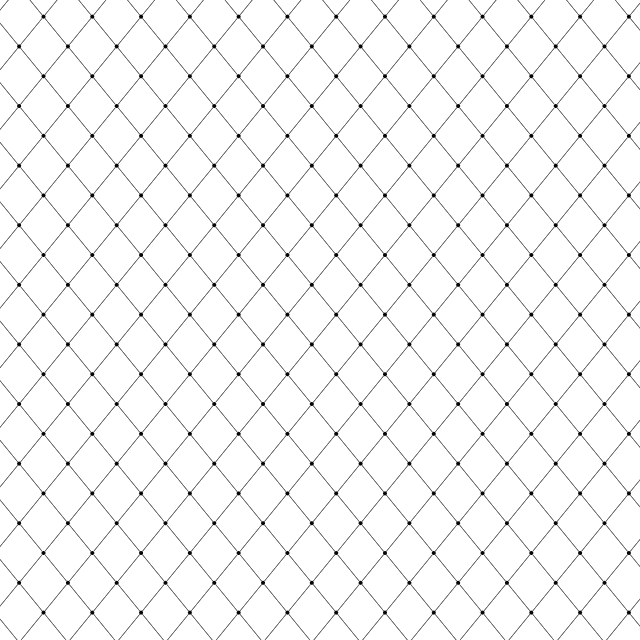
This pattern is drawn by a WebGL 2 fragment shader. Its source:

```glsl
#version 300 es
precision highp float;
// Fine black diamond lattice on white, with a round dot at every crossing.

#define PERIOD vec2(0.07622, 0.09312)  // width and height of one diamond
#define ANCHOR vec2(0.0680, 0.9740)    // centre of one dot
#define LINE_WIDTH 0.0009
#define DOT_RADIUS 0.0031
#define PAPER vec3(1.0)
#define INK vec3(0.02)

uniform vec2 u_resolution;
out vec4 fragColor;

// Share of a one-pixel span covered by a stroke at distance d.
float strokeCoverage(float d, float width, float pixel) {
    float h = 0.5 * width, s = 0.5 * pixel;
    return max(min(d + h, s) - max(d - h, -s), 0.0) / pixel;
}

void main() {
    float pixel = 1.0 / min(u_resolution.x, u_resolution.y);
    vec2 p = gl_FragCoord.xy * pixel;

    // Diagonal coordinates: lines lie on whole numbers, dots where both are whole
    vec2 q = (p - ANCHOR) / PERIOD;
    vec2 diagonal = vec2(q.x + q.y, q.x - q.y);
    vec2 offset = diagonal - floor(diagonal + 0.5);

    // Two families of slanted lines
    vec2 lineDist = abs(offset) / length(1.0 / PERIOD);
    float lineA = strokeCoverage(lineDist.x, LINE_WIDTH, pixel);
    float lineB = strokeCoverage(lineDist.y, LINE_WIDTH, pixel);
    float lines = 1.0 - (1.0 - lineA) * (1.0 - lineB);

    // Dot at the nearest crossing
    vec2 toDot = 0.5 * vec2(offset.x + offset.y, offset.x - offset.y) * PERIOD;
    float dots = clamp((DOT_RADIUS - length(toDot)) / pixel + 0.5, 0.0, 1.0);

    fragColor = vec4(mix(PAPER, INK, max(lines, dots)), 1.0);
}
```
